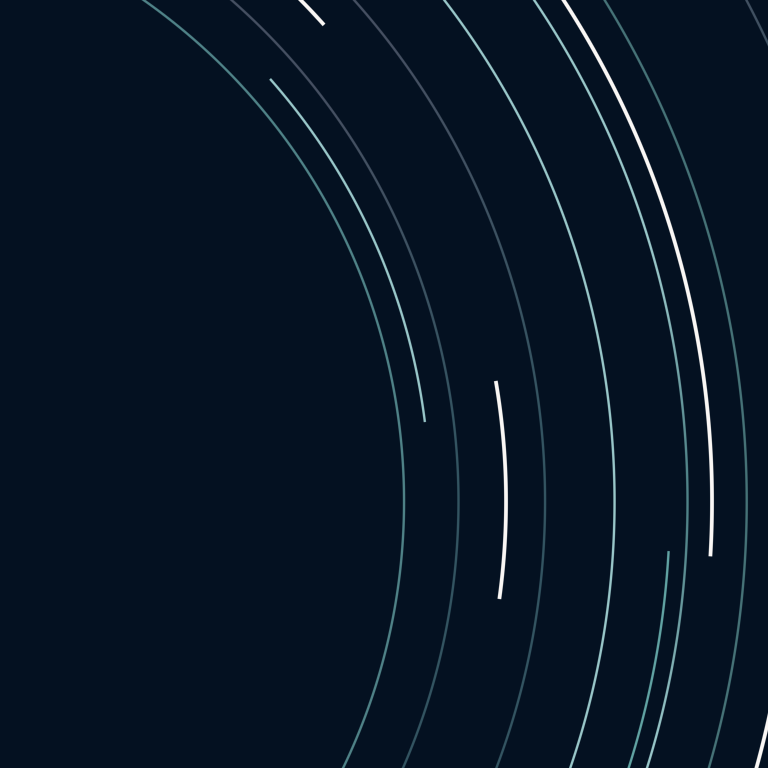
Give the GLSL for this background, as a WebGL 1 fragment shader.

```glsl
precision highp float;
// Thin concentric arcs sweeping across a dark navy field.
// Every arc is a ring around one centre left of the canvas, trimmed to an
// angular span in polar coordinates and blended over the background.

#define CENTRE vec2(-0.2721, 0.3470)
#define THIN 0.0031
#define BOLD 0.0049
#define FULL 3.2
#define TURN 6.28319
#define DASH_PERIOD 0.8664

uniform vec2 u_resolution;

const vec3 NAVY = vec3(0.016, 0.067, 0.129);
const vec3 SLATE = vec3(0.27, 0.31, 0.38);
const vec3 DEEP_TEAL = vec3(0.20, 0.33, 0.38);
const vec3 TEAL = vec3(0.31, 0.51, 0.53);
const vec3 SEA = vec3(0.38, 0.64, 0.64);
const vec3 ICE = vec3(0.60, 0.78, 0.79);
const vec3 WHITE = vec3(0.98, 0.97, 0.96);

// Antialiased coverage of a band, given the distance outside its edge.
float coverage(float edgeDistance, float pixel) {
  return 1.0 - smoothstep(-0.75 * pixel, 0.75 * pixel, edgeDistance);
}

// Ring of the given radius, kept within halfSpan of middle, every period.
// polar holds radius and angle.
float arc(vec2 polar, float pixel, float radius, float width,
          float middle, float halfSpan, float period) {
  float across = abs(polar.x - radius) - 0.5 * width;
  float turn = mod(polar.y - middle + 0.5 * period, period) - 0.5 * period;
  float along = (abs(turn) - halfSpan) * radius;
  return coverage(across, pixel) * coverage(along, pixel);
}

float ring(vec2 polar, float pixel, float radius) {
  return arc(polar, pixel, radius, THIN, 0.0, FULL, TURN);
}

void main() {
  float scale = min(u_resolution.x, u_resolution.y);
  float pixel = 1.0 / scale;
  vec2 offset = gl_FragCoord.xy / scale - CENTRE;
  vec2 polar = vec2(length(offset), atan(offset.y, offset.x));

  // Tints that drift along the arcs
  float upper = smoothstep(0.0, 0.7, polar.y);
  float fromMiddle = smoothstep(0.0, 0.3, abs(polar.y));
  vec3 faint = mix(DEEP_TEAL, SLATE, upper);
  vec3 shimmer = mix(TEAL, ICE, fromMiddle);

  // Complete rings, from the inside out
  vec3 colour = NAVY;
  colour = mix(colour, TEAL, ring(polar, pixel, 0.7982));
  colour = mix(colour, faint, ring(polar, pixel, 0.8691));
  colour = mix(colour, faint, ring(polar, pixel, 0.9818));
  colour = mix(colour, ICE, ring(polar, pixel, 1.0723));
  colour = mix(colour, shimmer, ring(polar, pixel, 1.1673));
  colour = mix(colour, TEAL * 0.88, ring(polar, pixel, 1.2444));
  colour = mix(colour, faint, ring(polar, pixel, 1.4049));

  // Short coloured arcs
  colour = mix(colour, ICE, arc(polar, pixel, 0.8318, THIN, 0.4238, 0.2991, TURN));
  colour = mix(colour, SEA, arc(polar, pixel, 1.1445, THIN, -0.3564, 0.3, TURN));

  // Bright arcs: a dashed ring and two long strokes
  float bright = arc(polar, pixel, 0.9310, BOLD, 0.0163, 0.1531, DASH_PERIOD);
  bright = max(bright, arc(polar, pixel, 1.1992, BOLD, 0.4904, 0.55, TURN));
  bright = max(bright, arc(polar, pixel, 1.3040, BOLD, -0.5, 0.3, TURN));
  colour = mix(colour, WHITE, bright);

  gl_FragColor = vec4(colour, 1.0);
}
```
